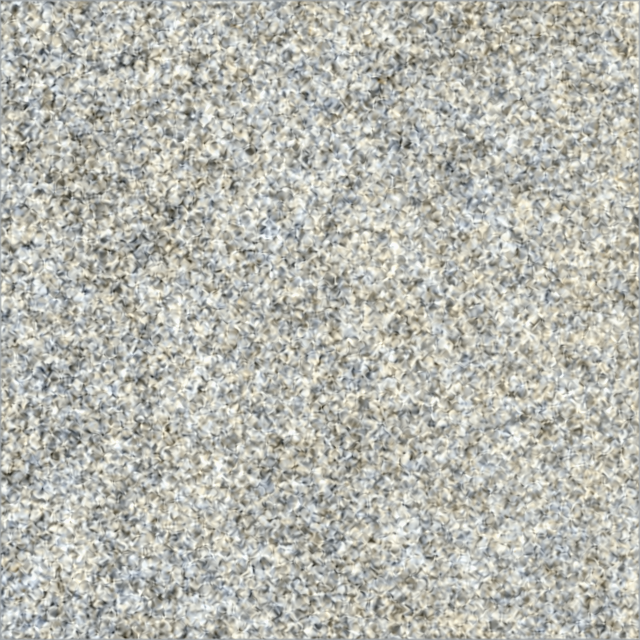
Give the GLSL for this texture, as a Shadertoy shader.

```glsl
// Fine-grained pale grey granite slab with a thin cool rim.
// Rotated layers of value noise, from coarse clouds to tiny crystals, set the
// brightness; separate noise tints grains cream or blue-grey.

const float MEAN_SHADE = 0.728;
const vec3 STONE_TINT = vec3(0.002, 0.004, -0.022);
const vec3 WARM_SHIFT = vec3(0.07, 0.01, -0.10);
const vec3 RUST_SHIFT = vec3(-0.02, -0.08, -0.18);
const vec3 RIM_COLOR = vec3(0.63, 0.65, 0.66);
const float RIM_WIDTH = 0.0022;

float hash(vec2 cell) {
    vec3 q = fract(cell.xyx * vec3(0.1031, 0.1030, 0.0973));
    q += dot(q, q.yzx + 33.33);
    return fract((q.x + q.y) * q.z);
}

// Value noise centred on zero
float valueNoise(vec2 p) {
    vec2 cell = floor(p);
    vec2 f = fract(p);
    vec2 s = f * f * (3.0 - 2.0 * f);
    float low = mix(hash(cell), hash(cell + vec2(1.0, 0.0)), s.x);
    float high = mix(hash(cell + vec2(0.0, 1.0)), hash(cell + 1.0), s.x);
    return mix(low, high, s.y) - 0.5;
}

// One noise layer, turned and shifted by its seed to hide the lattice
float layer(vec2 p, float frequency, float seed) {
    float angle = 0.5 + seed * 1.13;
    float c = cos(angle), s = sin(angle);
    return valueNoise(mat2(c, s, -s, c) * p * frequency + seed * vec2(71.3, 43.7));
}

// Crystals at several sizes, with coarse clouds beneath
float granite(vec2 p) {
    vec2 warp = vec2(layer(p, 110.0, 1.0), layer(p, 110.0, 2.0));
    vec2 q = p + warp * 0.005;
    float crystals = 0.39 * layer(q, 235.0, 3.0) + 0.38 * layer(q, 150.0, 4.0);
    float clusters = 0.17 * layer(p, 70.0, 5.0) + 0.09 * layer(p, 24.0, 6.0);
    float clouds = 0.06 * layer(p, 6.0, 7.0);
    return crystals + clusters + clouds;
}

// Warm or cool hue variation, drifting warmer to the right
float warmth(vec2 p) {
    float grains = 0.8 * layer(p, 130.0, 8.0) + 0.5 * layer(p, 45.0, 9.0);
    return grains + 0.2 * layer(p, 5.0, 10.0) + 0.14 * (p.x - 0.5);
}

// Sparse iron-stained grains
float rust(vec2 p) {
    float spot = layer(p, 85.0, 11.0) + 0.4 * layer(p, 19.0, 12.0);
    return smoothstep(0.50, 0.66, spot);
}

// Coverage of the rim, softened over its own width
float rim(vec2 uv, float width) {
    vec2 inset = min(uv, 1.0 - uv);
    return 1.0 - smoothstep(width * 0.5, width * 1.5, min(inset.x, inset.y));
}

void mainImage(out vec4 fragColor, in vec2 fragCoord) {
    vec2 uv = fragCoord / iResolution.xy;
    vec2 p = fragCoord / iResolution.y;

    // Brightness: darker, stronger grain toward the left
    float grain = granite(p) * mix(1.12, 0.94, uv.x);
    float shade = MEAN_SHADE + grain - 0.5 * grain * grain + 0.03 * (uv.x - 0.5);

    // Hue: cream highlights and scattered rust
    vec3 color = shade + STONE_TINT + WARM_SHIFT * warmth(p);
    color.b -= 0.012 * smoothstep(0.70, 0.85, shade);
    color += RUST_SHIFT * 0.6 * rust(p);

    color = mix(color, RIM_COLOR, 0.75 * rim(uv, RIM_WIDTH));
    fragColor = vec4(clamp(color, 0.0, 0.98), 1.0);
}
```
